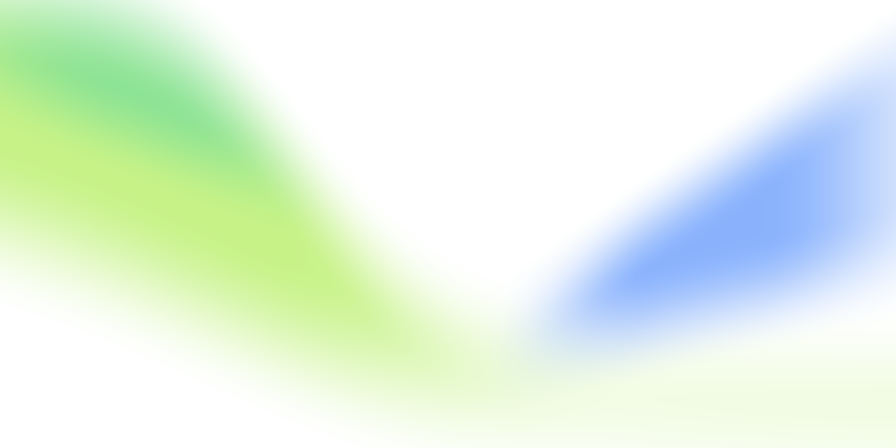
Give the GLSL for this background, as a Shadertoy shader.

```glsl
// Soft abstract backdrop: a green-to-lime ribbon sweeps down from the upper left
// and thins out along the bottom, facing a blue wedge of light on the right.
// Each glow is a product of wide smoothsteps around sloped or S-shaped edges.

// Smooth step down from 1 to 0, centred on the given place.
float descent(float x, float centre, float steepness) {
    return 1.0 / (1.0 + exp((x - centre) * steepness));
}

// Soft coverage: 0 outside, 1 inside, one half on the edge itself.
float softEdge(float depth, float halfWidth) {
    return smoothstep(-halfWidth, halfWidth, depth);
}

// Ribbon between two falling curves, fading toward the right.
float ribbonGlow(vec2 p) {
    float upper = 0.17 + 0.85 * descent(p.x, 0.68, 6.0);
    float lower = 0.02 + 0.60 * descent(p.x, 0.45, 3.0);
    float strength = mix(1.0, 0.36, smoothstep(0.6, 1.4, p.x));
    return strength * softEdge(upper - p.y, 0.16) * softEdge(p.y - lower, 0.19);
}

// Share of green in the ribbon: strongest along its upper left shoulder.
float greenShare(vec2 p) {
    float aboveLime = smoothstep(0.0, 0.22, p.y - 0.70 + 0.38 * p.x);
    return aboveLime * smoothstep(-0.35, 0.25, p.x) * (1.0 - smoothstep(0.4, 0.85, p.x));
}

// Wedge with a crisp rising upper edge and long fades below and to the right.
float blueGlow(vec2 p) {
    float depth = dot(p - vec2(1.17, 0.31), vec2(0.57, -0.82));
    float floorFade = smoothstep(0.18, 0.45, p.y - 0.25 * (p.x - 1.6));
    float leftFade = smoothstep(1.05, 1.45, p.x);
    float rightFade = 1.0 - 0.8 * smoothstep(1.7, 2.15, p.x);
    return softEdge(depth, 0.095) * floorFade * leftFade * rightFade;
}

void mainImage(out vec4 fragColor, in vec2 fragCoord) {
    // Canvas spans 2 units across and 1 unit up.
    vec2 p = fragCoord / iResolution.xy * vec2(2.0, 1.0);

    vec3 white = vec3(0.997, 1.0, 0.997);
    vec3 lime = vec3(0.78, 0.95, 0.53);
    vec3 green = vec3(0.55, 0.89, 0.58);
    vec3 blue = vec3(0.54, 0.70, 0.99);

    // Layer the glows over white.
    vec3 color = mix(white, mix(lime, green, greenShare(p)), ribbonGlow(p));
    color = mix(color, blue, blueGlow(p));
    fragColor = vec4(color, 1.0);
}
```
